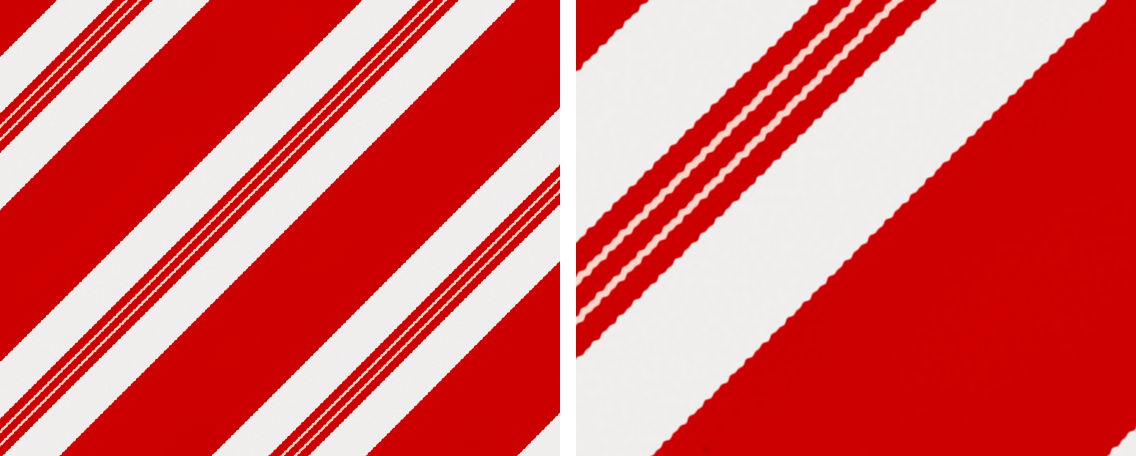
Left, the full canvas; right, a detail of the centre.
Reproduce this pattern procedurally as a WebGL 2 fragment shader.

```glsl
#version 300 es
precision highp float;
// Diagonal red and white printed cloth stripes, each white one carrying a red band with two fine lines.

uniform vec2 u_resolution;
out vec4 outColor;

const vec3 RED = vec3(0.80, 0.0, 0.0);
const vec3 WHITE = vec3(0.94, 0.93, 0.93);
const vec3 BLUSH = vec3(0.99, 0.83, 0.79);

// Lengths are fractions of the canvas height, measured along a horizontal row.
const float PERIOD = 0.6697;
const float CENTER = 0.2931;        // middle of the first white stripe
const float WHITE_HALF = 0.1681;
const float BAND_HALF = 0.0431;
const float LINE_OFFSET = 0.0144;
const float LINE_HALF = 0.0038;
const float EDGE_SOFTNESS = 0.0016;
const float EDGE_RAGGED = 0.0007;
const float DRIFT = 0.0012;         // slow bend of the cloth
const float MOTTLE = 0.012;
const float GRAIN = 0.012;
const float GRAIN_SCALE = 150.0;
const float SPECK_CELLS = 7.0;
const float SPECK_CHANCE = 0.06;
const float SPECK_RADIUS = 0.004;

vec2 hash2(vec2 p) {
  vec3 q = fract(p.xyx * vec3(0.1031, 0.1030, 0.0973));
  q += dot(q, q.yzx + 33.33);
  return fract((q.xx + q.yz) * q.zy);
}

// Distance to the nearest scattered cell point.
float cellular(vec2 p) {
  vec2 cell = floor(p);
  float nearest = 2.0;
  for (int j = -1; j <= 1; j++) {
    for (int i = -1; i <= 1; i++) {
      vec2 id = cell + vec2(i, j);
      nearest = min(nearest, distance(p, id + hash2(id)));
    }
  }
  return nearest;
}

// Layered sines for broad, soft variation in -1..1.
float softWaves(vec2 p) {
  return (sin(p.x * 5.1 + 2.0 * sin(p.y * 3.7))
        + sin(p.y * 7.3 + 1.7 * sin(p.x * 4.3 + 1.0))
        + sin((p.x - p.y) * 11.0 + 2.0)) / 3.0;
}

// Coverage of a strip from its signed distance, negative inside.
float cover(float d, float softness) {
  return 1.0 - smoothstep(-softness, softness, d);
}

// Sparse faint fibre specks.
float specks(vec2 p) {
  vec2 cell = floor(p * SPECK_CELLS);
  vec2 spot = (cell + 0.2 + 0.6 * hash2(cell + 17.0)) / SPECK_CELLS;
  float present = step(hash2(cell + 41.0).x, SPECK_CHANCE);
  return present * (1.0 - smoothstep(0.0, SPECK_RADIUS, distance(p, spot)));
}

void main() {
  vec2 p = gl_FragCoord.xy / u_resolution.y;
  float softness = max(EDGE_SOFTNESS, 1.0 / u_resolution.y);

  // Position across and along the stripes.
  float across = p.x + 1.0 - p.y;
  float along = p.x + p.y;
  across += DRIFT * softWaves(p);
  across += EDGE_RAGGED * (sin(along * 310.0) + sin(along * 523.0 + across * 40.0));
  float x = abs(mod(across - CENTER + 0.5 * PERIOD, PERIOD) - 0.5 * PERIOD);

  // White stripe, red band, then the pair of fine lines.
  float white = cover(x - WHITE_HALF, softness);
  float band = cover(x - BAND_HALF, softness);
  float line = cover(abs(x - LINE_OFFSET) - LINE_HALF, softness);
  vec3 color = mix(RED, WHITE, white);
  color = mix(color, RED, band);
  color = mix(color, BLUSH, line);

  // Uneven dye, woven grain and specks.
  float grain = cellular(p * GRAIN_SCALE) - 0.5;
  color *= 1.0 + MOTTLE * softWaves(p * 2.0) * (1.0 - white) + GRAIN * grain;
  color *= 1.0 - 0.1 * specks(p);

  outColor = vec4(clamp(color, 0.0, 1.0), 1.0);
}
```
